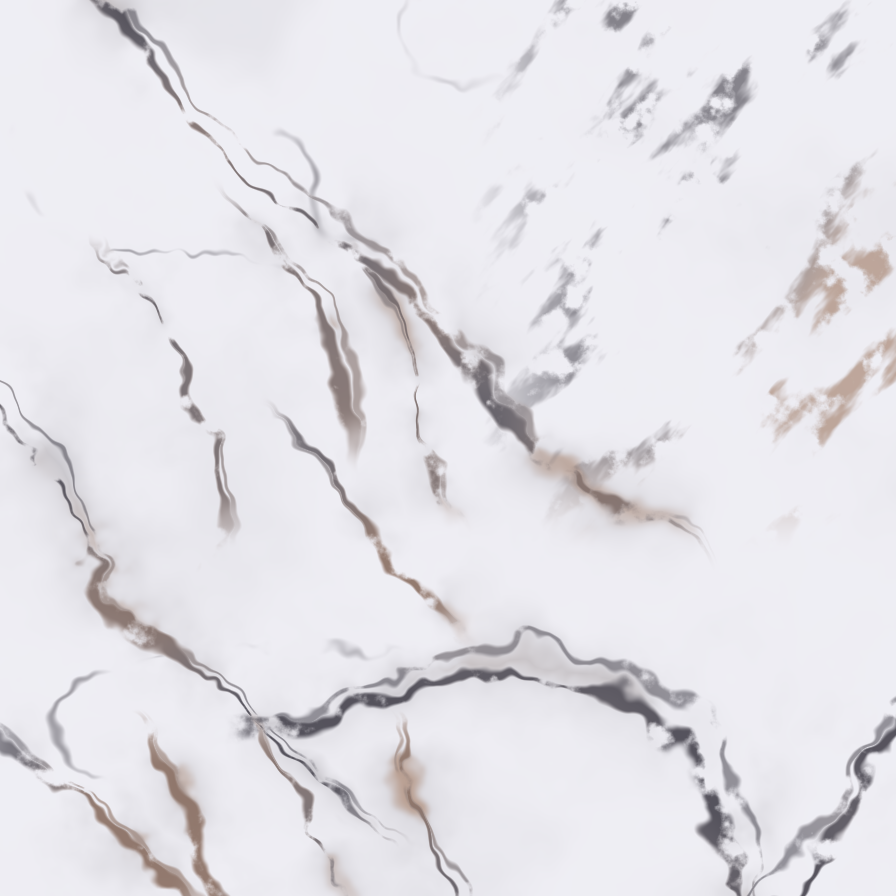
Reproduce this texture procedurally as a WebGL 2 fragment shader.

```glsl
#version 300 es
precision highp float;
// White marble with charcoal and rust veins and a field of broken flecks.
// Families of lines are bent by fractal noise, then inked in three layers:
// a pale grey haze, a warm stain and a dark core.

uniform vec2 u_resolution;
out vec4 fragColor;

#define STONE vec3(0.935, 0.932, 0.955)
#define HAZE vec3(0.70, 0.69, 0.71)
#define RUST vec3(0.68, 0.52, 0.42)
#define CHARCOAL vec3(0.27, 0.26, 0.30)
#define BEND 0.15
#define JITTER 0.022
#define VEIN_WIDTH 0.0052
#define HALO 0.026
#define SOFTNESS 0.0022
#define FLECK_LEVEL 0.58

float hash(vec2 cell) {
  vec3 h = fract(cell.xyx * 0.1031);
  h += dot(h, h.yzx + 33.33);
  return fract((h.x + h.y) * h.z);
}

float noise(vec2 p) {
  vec2 i = floor(p), f = fract(p);
  f = f * f * (3.0 - 2.0 * f);
  return mix(mix(hash(i), hash(i + vec2(1, 0)), f.x),
             mix(hash(i + vec2(0, 1)), hash(i + vec2(1, 1)), f.x), f.y);
}

float fbm(vec2 p) {
  float sum = 0.0, amp = 0.52;
  for (int i = 0; i < 5; i++) {
    sum += amp * noise(p);
    p = mat2(1.6, 1.2, -1.2, 1.6) * p + 17.3;
    amp *= 0.5;
  }
  return sum;
}

float line(float d, float halfWidth) {
  return 1.0 - smoothstep(halfWidth * 0.4, halfWidth + SOFTNESS, abs(d));
}

float span(float x, float lo, float hi, float fade) {
  return smoothstep(lo - fade, lo + fade, x) * (1.0 - smoothstep(hi - fade, hi + fade, x));
}

// Adds one vein to ink = (haze, rust, charcoal); d is the distance to its axis.
void addVein(inout vec3 ink, vec2 p, float d, float width, float reach, float warmth, float seed) {
  float swell = smoothstep(0.3, 0.75, fbm(p * 7.0 + seed));
  float w = width * (0.2 + 3.0 * swell * swell);
  float gap = width * 9.0 * (noise(p * 5.0 + seed + 9.0) - 0.3);
  float strand = max(line(d, w), 0.6 * line(d - gap, w * 0.5));
  strand *= smoothstep(0.28, 0.52, fbm(p * 38.0 + seed));
  float patchy = smoothstep(0.38, 0.68, fbm(p * 9.0 + seed + 20.0));
  float halo = exp(-abs(d - 0.5 * gap) / HALO) * patchy;
  float warm = clamp(warmth + 1.5 * (noise(p * 6.0 + seed + 4.0) - 0.5), 0.0, 1.0);
  float stain = smoothstep(0.4, 0.9, halo);
  ink = max(ink, reach * vec3(halo, warm * max(0.7 * stain, strand), strand * (1.0 - 0.65 * warm)));
}

void main() {
  vec2 p = gl_FragCoord.xy / min(u_resolution.x, u_resolution.y);

  // Bent coordinates shared by all veins
  vec2 q = p + BEND * (vec2(fbm(p * 3.5 + 3.0), fbm(p * 3.5 + 51.0)) - 0.5);
  q += JITTER * (vec2(noise(p * 27.0), noise(p * 27.0 + 80.0)) - 0.5);
  q += 0.4 * JITTER * (vec2(noise(p * 70.0), noise(p * 70.0 + 30.0)) - 0.5);
  vec3 ink = vec3(0.0);

  // Diagonal family: bold dark veins alternate with short warm ones
  float along = dot(q, vec2(0.72, -0.69)), across = dot(q, vec2(0.69, 0.72));
  for (int i = 0; i < 4; i++) {
    float k = float(i), bold = mod(k, 2.0);
    float reach = span(along, mix(-0.13, -1.0, bold), mix(0.17, 0.26, bold), 0.06);
    addVein(ink, p, across - 0.145 - 0.215 * k, VEIN_WIDTH * mix(0.55, 1.0, bold),
            reach, mix(0.75, 0.25, bold), 13.0 * k);
  }

  // Steep warm branches in two rows
  for (int i = 0; i < 6; i++) {
    float k = mod(float(i), 3.0), low = floor(float(i) / 3.0);
    vec2 c = vec2(0.18 + 0.14 * k + 0.04 * low, mix(0.56, 0.08, low));
    c.y += 0.08 * (1.0 - low) * mod(k, 2.0);
    vec2 r = q - c;
    float lean = 0.12 + 0.35 * hash(vec2(i, 7));
    float reach = span(r.y, -0.14 + 0.03 * low, 0.14 - 0.04 * low, 0.04);
    addVein(ink, p, (r.x + lean * r.y) / length(vec2(1.0, lean)), VEIN_WIDTH * 0.7,
            reach, 0.75, 71.0 + 9.0 * float(i));
  }

  // Dark arch near the bottom and the branch rising to its right
  float t = q.x - 0.52;
  float drop = t * t * (1.4 + 30.0 * t * t * t);
  float slope = 2.8 * t + 150.0 * t * t * t * t;
  addVein(ink, p, (q.y - 0.235 + drop) / length(vec2(1.0, slope)), VEIN_WIDTH * 1.25,
          span(q.x, 0.3, 0.87, 0.03), 0.0, 140.0);
  addVein(ink, p, (q.y - 1.6 * (q.x - 0.89)) / 1.89, VEIN_WIDTH * 0.8,
          span(q.y, -0.1, 0.3, 0.05), 0.05, 155.0);

  // Faint capillaries on the left
  float thread = 1.0 - smoothstep(0.0, 0.02, abs(noise(q * 5.0 + 40.0) - 0.5));
  thread *= smoothstep(0.47, 0.62, fbm(p * 5.0 + 90.0)) * (1.0 - smoothstep(0.35, 0.6, p.x));
  ink = max(ink, thread * vec3(0.7, 0.0, 0.4));

  // Broken flecks slanting up to the right, grey inside and rust outside
  vec2 s = vec2(dot(p, vec2(0.65, 0.76)), dot(p, vec2(0.76, -0.65)));
  float fleck = smoothstep(FLECK_LEVEL, FLECK_LEVEL + 0.15, fbm(s * vec2(9.0, 25.0) + 23.0));
  fleck *= smoothstep(0.36, 0.58, fbm(p * 42.0 + 5.0));
  fleck *= smoothstep(0.5, 0.68, p.x) * smoothstep(0.38, 0.52, p.y);
  float outer = smoothstep(0.16, 0.28, s.y + 0.1 * (noise(p * 8.0) - 0.5));
  ink = max(ink, fleck * vec3(0.8, 0.65 * outer, 0.6 * (1.0 - outer)));

  // Stone with soft clouds, then the three inks
  vec3 color = STONE - 0.035 * smoothstep(0.5, 0.8, fbm(p * 4.0 + 60.0));
  color = mix(color, HAZE, 0.6 * ink.x);
  color = mix(color, RUST, 0.85 * ink.y);
  color = mix(color, CHARCOAL, 0.9 * ink.z);
  fragColor = vec4(color, 1.0);
}
```
